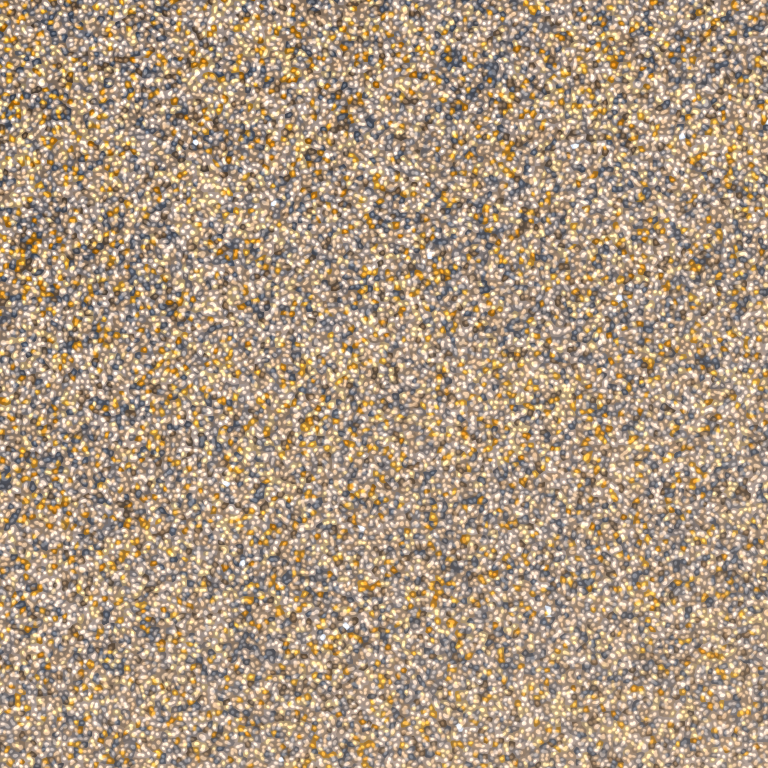
This texture is drawn by a WebGL 2 fragment shader. Its source:

```glsl
#version 300 es
precision highp float;
// Fine mixed sand: scattered, stretched soft grains that melt into each other.
// Each grain picks a mineral colour; slow noise gathers dark and golden
// patches, and a broad slope makes the upper left darker and harsher.
#define GRAINS 148.0         // grains across the canvas
#define JITTER 0.92          // scatter of grain centres
#define STRETCH 0.28         // elongation of grains
#define BLEND 9.0            // sharpness of the grains
#define GAP_SHADE 0.72       // brightness inside the gaps
#define TOP_SHADE 1.15       // brightness on top of the grains
#define GOLD_SHARE 0.08      // share of orange grains
#define PATCHINESS 0.34      // strength of the tonal patches
#define GLINT 0.12           // strength of the highlights
#define SPARKLE_SHARE 0.0004 // share of white crystals

uniform vec2 u_resolution;
out vec4 fragColor;

// Three random values in 0..1 for an integer cell and a seed
vec3 hash3(vec2 cell, int seed) {
    uvec3 v = uvec3(ivec3(ivec2(cell), seed));
    v = v * 1664525u + 1013904223u;
    v.x += v.y * v.z; v.y += v.z * v.x; v.z += v.x * v.y;
    v ^= v >> 16u;
    v.x += v.y * v.z; v.y += v.z * v.x; v.z += v.x * v.y;
    return vec3(v >> 8u) / 16777216.0;
}

// Smooth value noise
float noise(vec2 p, int seed) {
    vec2 i = floor(p), f = fract(p);
    f = f * f * (3.0 - 2.0 * f);
    float low = mix(hash3(i, seed).x, hash3(i + vec2(1, 0), seed).x, f.x);
    float high = mix(hash3(i + vec2(0, 1), seed).x, hash3(i + vec2(1, 1), seed).x, f.x);
    return mix(low, high, f.y);
}

// Mineral colour from dark (0) to light (1)
vec3 mineral(float tone) {
    if (tone < 0.10) return vec3(0.42, 0.43, 0.46); // slate
    if (tone < 0.17) return vec3(0.50, 0.41, 0.32); // brown
    if (tone < 0.33) return vec3(0.63, 0.59, 0.57); // grey
    if (tone < 0.62) return vec3(0.79, 0.67, 0.55); // tan
    if (tone < 0.87) return vec3(0.93, 0.83, 0.75); // pale quartz
    return vec3(0.98, 0.84, 0.61);                  // cream
}

// 0 at the lower right, 1 at the upper left
float slope(vec2 uv) {
    return clamp(0.5 + 0.65 * (uv.y - 0.5) - 0.4 * (uv.x - 0.5), 0.0, 1.0);
}

vec3 grainColour(vec2 cell) {
    vec3 pick = hash3(cell, 11);
    vec3 vary = hash3(cell, 12);
    if (pick.z < SPARKLE_SHARE) return vec3(1.25, 1.3, 1.35);

    // Orange grains gather in loose patches
    float goldPatch = noise(cell / 9.0, 21) + noise(cell / 30.0, 22);
    float goldChance = GOLD_SHARE * goldPatch * mix(0.6, 1.4, slope(cell / GRAINS));
    vec3 gold = mix(vec3(0.80, 0.52, 0.13), vec3(0.98, 0.74, 0.30), vary.y);

    float patches = 0.6 * noise(cell / 3.5, 23) + 0.4 * noise(cell / 11.0, 24) - 0.5;
    vec3 colour = pick.y < goldChance ? gold : mineral(pick.x + PATCHINESS * patches);
    return colour * mix(0.9, 1.1, vary.x) + 0.04 * (vary.z - 0.5) * vec3(1, 0, -1);
}

void main() {
    vec2 uv = gl_FragCoord.xy / u_resolution.y;
    vec2 p = uv * GRAINS;
    vec2 home = floor(p);

    // Sum of soft grains: their colours, cover and glints
    float cover = 0.0, glint = 0.0;
    vec3 colour = vec3(0.0);
    for (int y = -1; y <= 1; y++) {
        for (int x = -1; x <= 1; x++) {
            vec2 cell = home + vec2(x, y);
            vec3 place = hash3(cell, 1);
            vec3 form = hash3(cell, 2);
            vec2 offset = p - cell - 0.5 - JITTER * (place.xy - 0.5);
            float angle = 6.2832 * place.z;
            vec2 axis = vec2(cos(angle), sin(angle));
            float ratio = 1.0 + STRETCH * form.x;
            vec2 shaped = vec2(dot(offset, axis) / ratio,
                               dot(offset, vec2(-axis.y, axis.x)) * ratio);
            shaped *= mix(0.86, 1.16, form.y);
            float weight = exp(-BLEND * dot(shaped, shaped));
            colour += weight * grainColour(cell);
            cover += weight;
            vec2 toGlint = offset - vec2(-0.08, 0.12);
            glint += form.z * exp(-22.0 * dot(toGlint, toGlint));
        }
    }
    colour /= max(cover, 1e-6);

    // Dim gaps, rounded bodies and a small glint towards the light
    float body = smoothstep(0.0, 0.8, cover);
    colour *= mix(GAP_SHADE * vec3(0.98, 0.99, 1.03), vec3(TOP_SHADE), body);
    colour *= 1.0 + GLINT * min(glint, 1.0);

    // Broad change of light and contrast
    float side = slope(uv);
    vec3 middle = vec3(0.69, 0.60, 0.51);
    colour = middle + (colour - middle) * mix(0.82, 1.12, side);
    colour *= mix(1.03, 0.96, side);
    fragColor = vec4(clamp(colour, 0.0, 1.0), 1.0);
}
```
